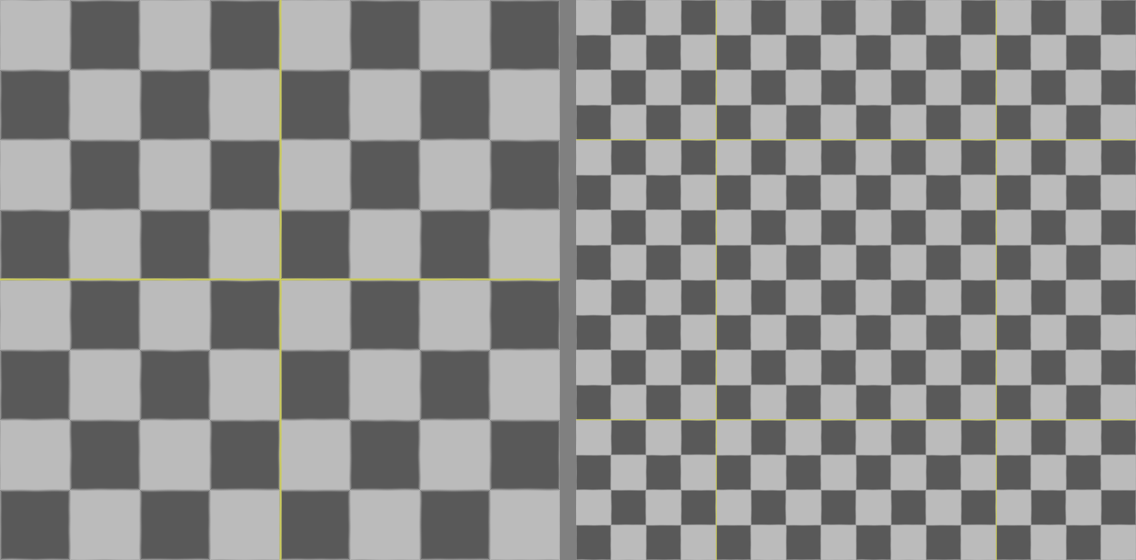
Left, the tile; right, the same tile 2 across and 2 down.
This pattern is drawn by a WebGL 1 fragment shader. Its source:

```glsl
precision highp float;

// A soft-edged checkerboard of eight by eight grey squares, split into
// quarters by two thin yellow lines. Squares come from a signed distance to
// the nearest grid edge, made slightly uneven with wrapping gradient noise.

uniform vec2 u_resolution;

const float SQUARES = 8.0;          // per side, even so that it tiles
const float EDGE_BLUR = 0.0038;     // half width of the soft seam
const float LIGHT_SPREAD = 0.0011;  // light squares bleed into dark ones
const float WOBBLE = 0.0012;        // unevenness of the edges
const float LINE_HALF = 0.0017;
const float LINE_BLUR = 0.0013;
const vec2 LINE_CENTER = vec2(0.501, 0.501);

const vec3 DARK_GREY = vec3(0.35);
const vec3 LIGHT_GREY = vec3(0.735);
const vec3 YELLOW = vec3(0.80, 0.80, 0.36);

// Unit gradient for a lattice point, wrapped to the period
vec2 latticeGradient(vec2 cell, float period) {
    vec2 p = mod(cell, period);
    float angle = 6.2832 * fract(sin(dot(p, vec2(127.1, 311.7))) * 4375.85);
    return vec2(cos(angle), sin(angle));
}

// Gradient noise that repeats after a whole number of cells
float gradientNoise(vec2 p, float period) {
    vec2 cell = floor(p);
    vec2 f = p - cell;
    vec2 u = f * f * f * (f * (f * 6.0 - 15.0) + 10.0);
    float a = dot(latticeGradient(cell, period), f);
    float b = dot(latticeGradient(cell + vec2(1.0, 0.0), period), f - vec2(1.0, 0.0));
    float c = dot(latticeGradient(cell + vec2(0.0, 1.0), period), f - vec2(0.0, 1.0));
    float d = dot(latticeGradient(cell + vec2(1.0, 1.0), period), f - vec2(1.0, 1.0));
    return mix(mix(a, b, u.x), mix(c, d, u.x), u.y);
}

// Signed distance to the checker edges: positive in light squares
float checkerDistance(vec2 uv, float count) {
    vec2 p = uv * count;
    vec2 cell = floor(p);
    vec2 toEdge = 0.5 - abs(fract(p) - 0.5);
    float side = 2.0 * mod(cell.x + cell.y, 2.0) - 1.0;
    return side * min(toEdge.x, toEdge.y) / count;
}

// Coverage of a soft straight line, given the distance to its axis
float lineMask(float dist, float halfWidth, float blur) {
    return 1.0 - smoothstep(halfWidth - blur, halfWidth + blur, abs(dist));
}

void main() {
    vec2 uv = gl_FragCoord.xy / u_resolution;
    float pixel = 1.0 / min(u_resolution.x, u_resolution.y);

    // Checkerboard
    float uneven = WOBBLE * gradientNoise(uv * 24.0, 24.0);
    float dist = checkerDistance(uv, SQUARES) + LIGHT_SPREAD + uneven;
    float blur = max(EDGE_BLUR, pixel);
    vec3 color = mix(DARK_GREY, LIGHT_GREY, smoothstep(-blur, blur, dist));

    // Dividing lines, slightly uneven like the squares
    vec2 offset = uv - LINE_CENTER + 0.5 * uneven;
    float lineBlur = max(LINE_BLUR, 0.7 * pixel);
    float lines = max(lineMask(offset.x, LINE_HALF, lineBlur),
                      lineMask(offset.y, LINE_HALF, lineBlur));
    color = mix(color, YELLOW, lines);

    gl_FragColor = vec4(color, 1.0);
}
```
